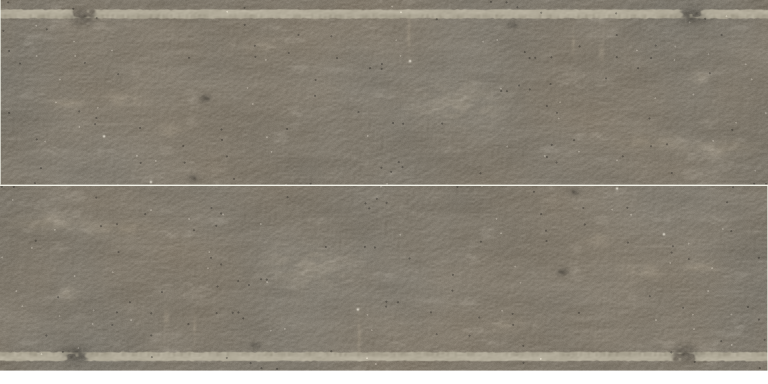
Reproduce this texture procedurally as a Shadertoy shader.

```glsl
float hash(vec2 p) {
    return fract(sin(dot(p, vec2(127.1, 311.7))) * 43758.5453);
}

float noise(vec2 p) {
    vec2 i = floor(p), f = fract(p);
    f = f * f * (3.0 - 2.0 * f);
    return mix(mix(hash(i), hash(i + vec2(1, 0)), f.x),
               mix(hash(i + vec2(0, 1)), hash(i + vec2(1, 1)), f.x), f.y);
}

float fbm(vec2 p) {
    float sum = 0.0, amp = 0.5;
    for (int i = 0; i < 4; i++) {
        sum += amp * noise(p);
        p = p * 2.03 + 17.3;
        amp *= 0.5;
    }
    return sum / 0.9375;
}

// Height of the rough cement, stretched along the slab
float relief(vec2 p) {
    return 0.6 * noise(p * vec2(125, 180)) + 0.4 * noise(p * vec2(55, 100) + 9.0);
}

// Soft elliptical blob, 1 at the centre
float blob(vec2 p, vec2 centre, vec2 radius) {
    vec2 d = (p - centre) / radius;
    return exp(-dot(d, d));
}

// Randomly scattered round dots, one candidate per cell
float scatter(vec2 p, float cells, float chance, float seed) {
    vec2 id = floor(p * cells), f = fract(p * cells);
    vec2 centre = 0.3 + 0.4 * vec2(hash(id + seed), hash(id + seed + 5.7));
    float present = step(1.0 - chance, hash(id + seed + 13.1));
    return present * (1.0 - smoothstep(0.1, 0.28, length(f - centre)));
}

const vec4 patches[12] = vec4[12](
    vec4(0.682, 0.117, 0.060, 0.018), vec4(1.200, 0.273, 0.110, 0.060),
    vec4(1.380, 0.262, 0.030, 0.018), vec4(0.180, 0.268, 0.035, 0.012),
    vec4(0.440, 0.340, 0.040, 0.012), vec4(1.700, 0.370, 0.090, 0.020),
    vec4(1.880, 0.385, 0.080, 0.020), vec4(0.320, 0.260, 0.040, 0.022),
    vec4(1.065, 0.100, 0.005, 0.060), vec4(1.493, 0.100, 0.005, 0.040),
    vec4(1.568, 0.128, 0.007, 0.030), vec4(1.820, 0.200, 0.022, 0.022));

const vec3 stains[5] = vec3[5](
    vec3(0.503, 0.465, 0.011), vec3(1.335, 0.064, 0.010),
    vec3(0.535, 0.257, 0.012), vec3(0.215, 0.046, 0.024),
    vec3(1.805, 0.044, 0.024));

const vec2 chips[3] = vec2[3](vec2(1.068, 0.159), vec2(0.271, 0.355), vec2(0.393, 0.474));

void mainImage(out vec4 fragColor, in vec2 fragCoord) {
    vec2 uv = fragCoord / iResolution.xy;
    float px = 1.0 / iResolution.y;
    vec2 canvas = vec2(uv.x * 2.0, 1.0 - uv.y);

    // Two slabs: the lower one is the upper one turned half round
    vec2 p = canvas.y < 0.4825 ? canvas : vec2(2.0, 0.965) - canvas;

    // Mottled cement with lit grain
    float cloud = fbm(p * vec2(5, 9));
    float streak = fbm(p * vec2(9, 50) + 31.0);
    float grain = relief(p) - relief(p + vec2(0.003, 0.004));
    vec3 col = vec3(0.508, 0.482, 0.435);
    col += 0.065 * (cloud - 0.5) + 0.05 * (streak - 0.5) + 0.075 * grain;
    col += 0.025 * (hash(floor(p * 384.0)) - 0.5);
    col += vec3(0.012, 0.0, -0.012) * (fbm(p * 4.0 + 70.0) - 0.5) * 2.0;

    // Pale worn patches and upright scratches
    float worn = smoothstep(0.3, 0.65, fbm(p * vec2(30, 45) + 4.0));
    for (int i = 0; i < 12; i++) {
        vec2 warp = 0.012 * vec2(noise(p * 45.0), noise(p * 45.0 + 8.0)) - 0.006;
        float amount = blob(p + warp * min(patches[i].z * 40.0, 1.0), patches[i].xy, patches[i].zw);
        col += vec3(0.065, 0.059, 0.049) * amount * (0.25 + 0.75 * worn);
    }
    float flakes = smoothstep(0.64, 0.76, fbm(p * vec2(14, 28) + 53.0));
    col += 0.04 * flakes * worn;

    // Painted stripe with ragged edges, ticks and two eroded gaps
    float ragged = 0.003 * (noise(p * vec2(110, 60)) - 0.5);
    float stripe = smoothstep(-px, px, 0.0115 - abs(p.y - 0.0365) + ragged);
    float gap = blob(p, vec2(0.215, 0.034), vec2(0.036, 0.03))
              + blob(p, vec2(1.803, 0.034), vec2(0.034, 0.03));
    stripe *= 1.0 - smoothstep(0.35, 0.75, gap * (0.45 + noise(p * vec2(70, 130))));
    float tick = noise(vec2(p.x * 150.0, 2.0)) * smoothstep(0.032, 0.042, p.y);
    vec3 paint = vec3(0.715, 0.69, 0.62) + 0.07 * (fbm(p * vec2(25, 70)) - 0.5) - 0.07 * tick;
    col = mix(col, paint + 0.04 * grain, stripe * 0.95);

    // Dark stains, pits and bright chips
    for (int i = 0; i < 5; i++) {
        float mark = blob(p, stains[i].xy, stains[i].z * vec2(1.2, 0.8));
        col *= 1.0 - 0.24 * mark * (0.5 + noise(p * 140.0));
    }
    col *= 1.0 - 0.28 * scatter(p, 70.0, 0.025, 3.0);
    col += 0.13 * scatter(p, 80.0, 0.012, 21.0);
    for (int i = 0; i < 3; i++)
        col = mix(col, vec3(0.9, 0.88, 0.83), 0.85 * blob(p, chips[i], vec2(0.0035)));

    // White seam, slab ends and bottom margin
    float seam = 1.0 - smoothstep(0.0018 - 0.5 * px, 0.0018 + 0.5 * px, abs(canvas.y - 0.4825));
    float end = 1.0 - smoothstep(0.002 - 0.5 * px, 0.002 + 0.5 * px, p.x);
    float margin = smoothstep(-0.5 * px, 0.5 * px, canvas.y - 0.965);
    col = mix(col, vec3(0.95, 0.95, 0.91), max(seam, end * 0.8));
    col = mix(col, vec3(1), margin);

    fragColor = vec4(clamp(col, 0.0, 1.0), 1.0);
}
```
